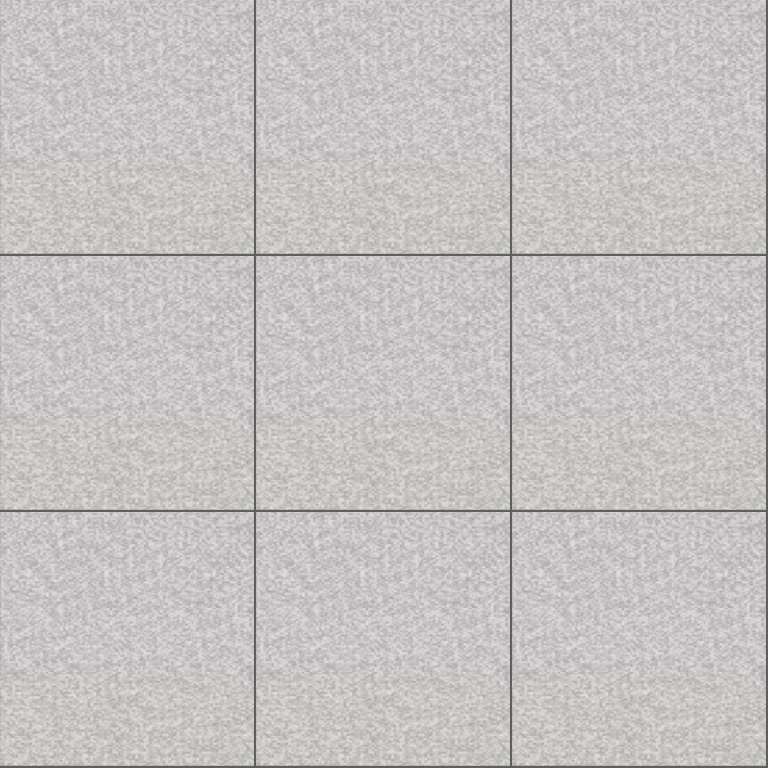
This texture is drawn by a WebGL 1 fragment shader. Its source:

```glsl
precision highp float;
// Square grey stone tiles in a 3 by 3 grid, parted by thin dark joints.
// Each tile holds the same fine speckle: layers of value noise that wrap
// at the tile edge, over a faint cool-to-warm drift from top to bottom.

#define TILES 3.0
#define JOINT_WIDTH 0.0085
#define JOINT_CENTER vec2(0.9962, 0.0043)
#define STONE_COLOR vec3(0.782, 0.774, 0.773)
#define JOINT_COLOR vec3(0.37, 0.37, 0.37)
#define TOP_TINT vec3(0.002, -0.002, 0.008)
#define GRAIN_CELLS vec2(92.0, 116.0)
#define FINE_CELLS vec2(150.0, 172.0)
#define GRAIN_CONTRAST 0.25
#define MOTTLE_CONTRAST 0.022

uniform vec2 u_resolution;

float hash(vec2 p) {
  return fract(sin(dot(p, vec2(127.1, 311.7))) * 43758.5453);
}

// Value noise over the unit square, wrapping after a whole number of cells.
float wrapNoise(vec2 p, vec2 cells, float seed) {
  vec2 q = p * cells;
  vec2 f = fract(q);
  vec2 a = mod(floor(q), cells);
  vec2 b = mod(a + 1.0, cells);
  f = f * f * (3.0 - 2.0 * f);
  float low = mix(hash(a + seed), hash(vec2(b.x, a.y) + seed), f.x);
  float high = mix(hash(vec2(a.x, b.y) + seed), hash(b + seed), f.x);
  return mix(low, high, f.y);
}

// Speckled stone surface of one tile.
vec3 stone(vec2 p) {
  float grain = 0.62 * wrapNoise(p, GRAIN_CELLS, 3.0)
              + 0.38 * wrapNoise(p, FINE_CELLS, 17.0) - 0.5;
  float mottle = 0.5 * wrapNoise(p, vec2(9.0), 31.0)
               + 0.5 * wrapNoise(p, vec2(27.0, 33.0), 47.0) - 0.5;
  vec3 tint = TOP_TINT * (2.0 * p.y - 1.0);
  return STONE_COLOR + tint + GRAIN_CONTRAST * grain + MOTTLE_CONTRAST * mottle;
}

// Smoothed coverage of the joints, with the pixel size in tile units.
float jointMask(vec2 p, vec2 pixel) {
  vec2 d = abs(fract(p - JOINT_CENTER + 0.5) - 0.5);
  vec2 cover = clamp((0.5 * JOINT_WIDTH - d) / pixel + 0.5, 0.0, 1.0);
  cover = min(cover, JOINT_WIDTH / pixel);
  return max(cover.x, cover.y);
}

void main() {
  vec2 p = fract(gl_FragCoord.xy / u_resolution * TILES);
  vec3 color = mix(stone(p), JOINT_COLOR, jointMask(p, TILES / u_resolution));
  gl_FragColor = vec4(color, 1.0);
}
```
